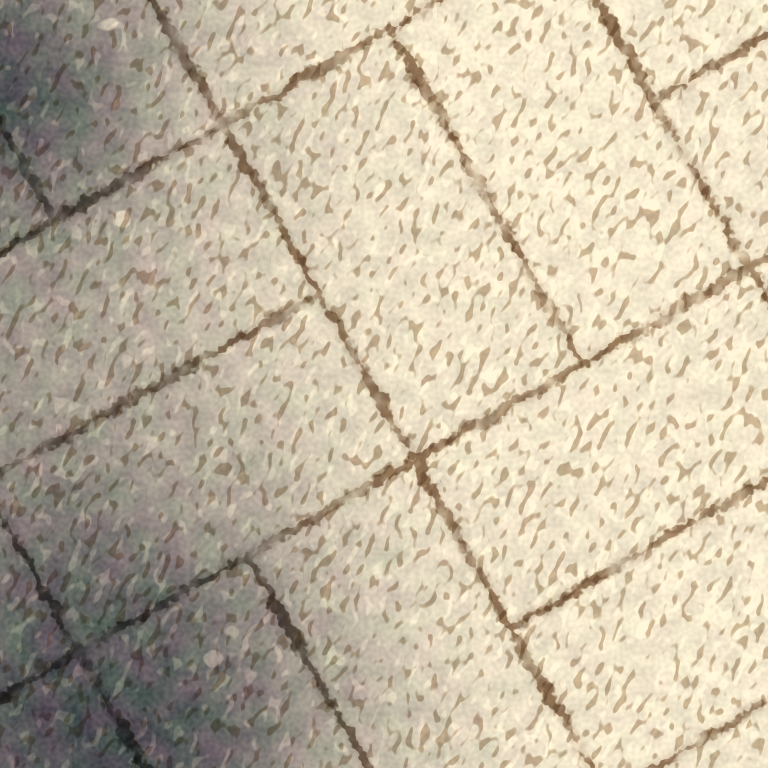
Reproduce this texture procedurally as a Shadertoy shader.

```glsl
// Sunlit basket-weave paving: square cells, each a pair of 2:1 bricks, turned
// a quarter from cell to cell. Distance to the brick edge gives worn joints;
// gradient noise gives the stone grain, and soft blobs give the cast shade.

const float CELL = 0.503;                 // side of a two-brick square
const float TILT = 0.520;                 // rotation of the weave, radians
const vec2  CORNER = vec2(0.540, 0.401);  // a point where four cells meet
const float JOINT_HALF = 0.0052;          // mean half width of a joint
const float JOINT_WEAR = 0.0070;          // slow variation of that width
const float JOINT_CRUMBLE = 0.0075;       // fine raggedness of its rim
const float WOBBLE = 0.0070;              // bending of the brick edges
const float GRAIN = 0.20;                 // contrast of the fine stone grain
const float FLECKS = 0.85;                // strength of the separate flecks
const float BRICK_VARIATION = 0.05;       // tone change between bricks
const float STONE_GRID = 9.0;             // cells across for pale pebbles
const float STONE_CHANCE = 0.16;

const vec3 SHADE = vec3(0.31, 0.32, 0.33);
const vec3 MIDTONE = vec3(0.61, 0.58, 0.54);
const vec3 SUN = vec3(0.975, 0.925, 0.815);
const vec3 FLECK_TINT = vec3(0.76, 0.70, 0.63);
const vec3 JOINT_SUN = vec3(0.64, 0.56, 0.49);
const vec3 JOINT_SHADE = vec3(0.52, 0.51, 0.50);

float hash(vec2 p) {
    vec3 q = fract(vec3(p.xyx) * 0.1031);
    q += dot(q, q.yzx + 33.33);
    return fract((q.x + q.y) * q.z);
}

float cornerSlope(vec2 corner, vec2 offset) {
    float angle = 6.2832 * hash(corner);
    return dot(vec2(cos(angle), sin(angle)), offset);
}

// Gradient noise, roughly -0.7 to 0.7.
float noise(vec2 p) {
    vec2 i = floor(p), f = p - i;
    vec2 u = f * f * f * (f * (f * 6.0 - 15.0) + 10.0);
    vec2 e = vec2(1.0, 0.0);
    return mix(mix(cornerSlope(i, f), cornerSlope(i + e, f - e), u.x),
               mix(cornerSlope(i + e.yx, f - e.yx),
                   cornerSlope(i + 1.0, f - 1.0), u.x), u.y);
}

mat2 rotation(float a) {
    return mat2(cos(a), -sin(a), sin(a), cos(a));
}

// Distance to the nearest brick edge, and a random value for the brick.
vec2 basketWeave(vec2 p) {
    vec2 q = rotation(TILT) * (p - CORNER) / CELL;
    vec2 cell = floor(q), a = q - cell;
    if (mod(cell.x + cell.y, 2.0) > 0.5) a = a.yx;
    float side = step(0.5, a.x);
    vec2 b = vec2(a.x - 0.5 * side, a.y);
    vec2 gap = min(b, vec2(0.5, 1.0) - b);
    return vec2(min(gap.x, gap.y) * CELL, hash(cell * 2.0 + side + 41.0));
}

// Broad light: bright to the right, shade in two patches on the left.
float sunlight(vec2 p) {
    p += 0.05 * vec2(noise(p * 6.0 + 3.0), noise(p * 6.0 + 19.0));
    vec2 upper = p - vec2(0.0, 0.88), lower = p - vec2(0.21, 0.04);
    return mix(0.48, 0.98, smoothstep(-0.05, 0.6, p.x))
         - 0.48 * exp(-dot(upper, upper) / 0.032)
         - 0.64 * exp(-dot(lower, lower) / 0.10);
}

// Dark (x) and pale (y) slanted flecks, gathered in loose patches.
vec2 stoneFlecks(vec2 p) {
    vec2 g = rotation(-0.4) * (p + 0.006 * noise(p * 45.0));
    float crowd = 0.20 * noise(p * 15.0 + 8.0);
    float dark = noise(g * vec2(98.0, 52.0) + 7.0) + crowd;
    float pale = noise(g * vec2(84.0, 48.0) + 51.0) + crowd;
    return smoothstep(vec2(0.13, 0.16), vec2(0.36, 0.40), vec2(dark, pale));
}

// Coverage of sparse, irregular pale pebbles.
float paleStones(vec2 p, float soft) {
    vec2 g = p * STONE_GRID, id = floor(g);
    vec2 centre = id + 0.25 + 0.5 * vec2(hash(id + 5.0), hash(id + 13.0));
    float radius = 0.011 + 0.008 * noise(p * 60.0);
    float d = length(g - centre) / STONE_GRID - radius;
    return step(hash(id + 29.0), STONE_CHANCE) * smoothstep(soft, -soft, d);
}

vec3 toneColour(float t) {
    return t < 0.44 ? mix(SHADE, MIDTONE, t / 0.44)
                    : mix(MIDTONE, SUN, (t - 0.44) / 0.56);
}

void mainImage(out vec4 fragColor, in vec2 fragCoord) {
    vec2 p = fragCoord / iResolution.y;
    float soft = 0.0016 + 0.7 / iResolution.y;
    float light = sunlight(p), sunny = smoothstep(0.1, 0.9, light);

    // Bricks with bent edges
    vec2 bend = vec2(noise(p * 32.0 + 11.0), noise(p * 32.0 + 67.0));
    vec2 brick = basketWeave(p + WOBBLE * bend);

    // Stone faces
    vec2 fleck = FLECKS * stoneFlecks(p);
    float fine = 0.6 * noise(p * 150.0 + 23.0) + 0.7 * noise(p * 34.0);
    float tone = light + BRICK_VARIATION * (brick.y - 0.5) + GRAIN * fine;
    tone += 0.17 * fleck.y * mix(1.3, 0.8, sunny);
    tone += 0.30 * paleStones(p, soft);
    vec3 colour = toneColour(clamp(tone, -0.12, 1.08));
    colour *= mix(vec3(1.0), FLECK_TINT, fleck.x);
    float hue = noise(p * 24.0 + 90.0);
    colour += 0.08 * hue * vec3(0.6, -0.4, 0.3) * (1.2 - light);

    // Joints: crumbled rims, sand-filled stretches and a faint dusty border
    float crumble = noise(p * 88.0 + 31.0) + 0.5 * noise(p * 170.0 + 9.0);
    float halfWidth = JOINT_HALF + JOINT_WEAR * noise(p * 15.0 + 31.0)
                    + JOINT_CRUMBLE * crumble;
    float joint = smoothstep(halfWidth + soft, halfWidth - soft, brick.x);
    float dust = smoothstep(0.014, 0.003, brick.x);
    float sand = 0.95 + 0.9 * noise(p * 12.0 + 77.0) + 0.7 * noise(p * 62.0);
    float depth = clamp(sand, 0.1, 1.15);
    vec3 tint = mix(JOINT_SHADE, JOINT_SUN, sunny);
    colour *= mix(vec3(1.0), tint, max(joint * depth, 0.22 * dust));

    fragColor = vec4(clamp(colour, 0.0, 1.0), 1.0);
}
```
